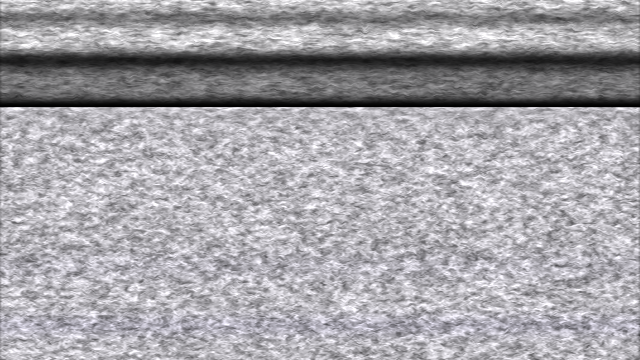
Give the GLSL for this texture, as a WebGL 1 fragment shader.

```glsl
precision highp float;
// Analogue static: streaked grey grain below a black edge and soft dark rolling bars.
uniform vec2 u_resolution;

float hash(vec2 p) {
  vec3 q = fract(vec3(p.xyx) * 0.1031);
  q += dot(q, q.yzx + 33.33);
  return fract((q.x + q.y) * q.z);
}

float noise(vec2 p) {
  vec2 cell = floor(p);
  vec2 f = fract(p);
  f = f * f * (3.0 - 2.0 * f);
  return mix(mix(hash(cell), hash(cell + vec2(1.0, 0.0)), f.x),
             mix(hash(cell + vec2(0.0, 1.0)), hash(cell + vec2(1.0, 1.0)), f.x), f.y);
}

// Signed sum of octaves, each wider than it is tall
float grain(vec2 p, vec2 frequency) {
  float sum = 0.0;
  float weight = 0.36;
  for (int i = 0; i < 3; i++) {
    sum += weight * (noise(p * frequency + float(i) * 37.7) - 0.5);
    frequency *= 1.8;
    weight *= 0.92;
  }
  return sum;
}

float bump(float x, float center, float width) {
  float d = (x - center) / width;
  return exp(-d * d);
}

// Rolling bars, by height above the black edge
float bars(float h) {
  float shade = mix(0.62, 1.04, smoothstep(0.09, 0.18, h));
  shade *= 1.0 - 0.80 * bump(h, 0.129, 0.027);
  shade *= 1.0 - 0.42 * bump(h, 0.246, 0.023);
  return shade * (1.0 - bump(h, 0.002, 0.023));
}

void main() {
  vec2 uv = gl_FragCoord.xy / u_resolution;
  vec2 p = gl_FragCoord.xy / u_resolution.y;
  float h = uv.y - 0.7025;
  float above = smoothstep(-0.0017, 0.0017, h);

  // Ragged sideways shift and slight vertical waviness
  vec2 q = p;
  q.x += 0.012 * (noise(vec2(p.x * 9.0, p.y * 210.0)) - 0.5);
  q.y += 0.006 * (noise(p * vec2(75.0, 60.0) + 11.0) - 0.5);

  // Grain stretches into streaks in the bars and just under the edge
  float streaking = mix(0.75 * exp(min(h, 0.0) * 30.0), 0.6, above);
  float texture = mix(grain(q, vec2(46.0, 92.0)),
                      1.1 * grain(q + 5.0, vec2(22.0, 115.0)), streaking);

  // Broad tone of the lower field
  float field = 0.735 - 0.03 * bump(uv.y, 0.29, 0.07);
  field -= 0.045 * bump(uv.y, 0.095, 0.022);
  field -= 0.015 * smoothstep(0.2, 0.0, uv.y);
  field -= 0.035 * bump(h, -0.026, 0.016);
  field += 0.06 * bump(h, -0.005, 0.005);

  float lower = field + 0.88 * texture;
  float upper = bars(max(h, 0.0)) * (0.74 + 1.1 * texture);
  float light = mix(lower, upper, above);

  // Thin shaded side borders
  float side = min(uv.x, 1.0 - uv.x);
  light *= mix(0.8, 1.0, smoothstep(0.0, 0.004, side));

  // Cool tint, stronger in the faint violet band
  float violet = bump(uv.y, 0.095, 0.03) + 0.4 * bump(uv.y, 0.26, 0.04);
  vec3 tint = mix(vec3(0.997, 0.987, 1.018), vec3(0.998, 0.993, 1.007), above);
  tint += violet * vec3(-0.008, -0.012, 0.025);
  gl_FragColor = vec4(clamp(light * tint, 0.0, 1.0), 1.0);
}
```
